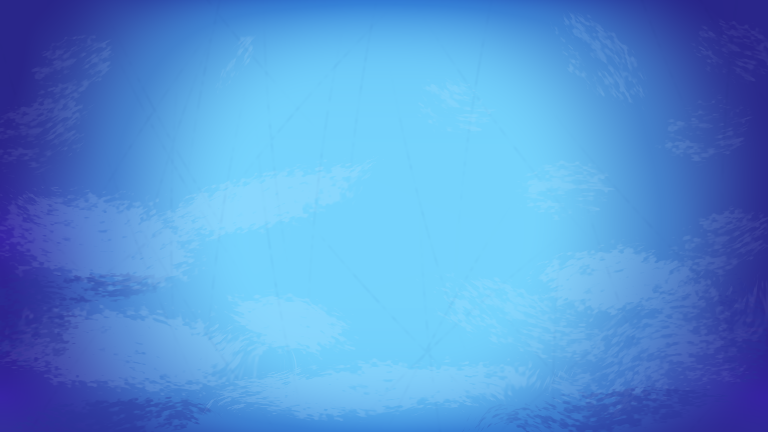
This background is drawn by a WebGL 2 fragment shader. Its source:

```glsl
#version 300 es
precision highp float;

uniform vec2 u_resolution;
out vec4 fragColor;

// Each stroke: centre xy, radii zw, in units of the canvas height
const vec4 broadBox[6] = vec4[](
  vec4(.22, .445, .32, .14), vec4(.61, .535, .33, .08), vec4(.3, .19, .42, .13),
  vec4(.68, .25, .2, .085), vec4(.88, .1, .5, .08), vec4(1.42, .35, .25, .1));
// Tilt of the outline, then of the bristles
const vec2 broadTilt[6] = vec2[](
  vec2(-.1, .1), vec2(.24, .25), vec2(-.08, -.15),
  vec2(-.2, -.2), vec2(.05, .1), vec2(.1, .4));

const vec4 dryBox[11] = vec4[](
  vec4(1.53, .2, .32, .16), vec4(1.2, .26, .24, .09), vec4(1.39, .86, .17, .08),
  vec4(1.7, .88, .12, .09), vec4(1.05, .75, .11, .07), vec4(1.32, .56, .12, .09),
  vec4(.17, .85, .12, .08), vec4(.09, .69, .14, .1), vec4(1.68, .44, .15, .08),
  vec4(.545, .85, .09, .03), vec4(1.64, .7, .13, .09));
const float dryTilt[11] = float[](.35, -.35, -.7, -.2, -.2, .1, .5, .45, .3, 1.1, .4);

const vec4 darkBox[5] = vec4[](
  vec4(.06, .25, .15, .14), vec4(.25, .03, .3, .06), vec4(1.4, .05, .35, .06),
  vec4(1.72, .24, .07, .17), vec4(.24, .335, .2, .04));

float hash(vec2 p) {
  vec3 q = fract(p.xyx * .1031);
  q += dot(q, q.yzx + 33.33);
  return fract((q.x + q.y) * q.z);
}

float noise(vec2 p) {
  vec2 i = floor(p), f = fract(p);
  f = f * f * (3. - 2. * f);
  return mix(mix(hash(i), hash(i + vec2(1, 0)), f.x),
             mix(hash(i + vec2(0, 1)), hash(i + vec2(1, 1)), f.x), f.y);
}

float fbm(vec2 p) {
  return (noise(p) * 4. + noise(p * 2. + 17.) * 2. + noise(p * 4. + 41.)) / 7.;
}

vec2 rotate(vec2 p, float a) {
  return vec2(cos(a) * p.x + sin(a) * p.y, cos(a) * p.y - sin(a) * p.x);
}

// Bristly ellipse; fill limits how solid its inside becomes
float brush(vec2 p, vec4 box, vec2 tilt, float fill) {
  vec2 q = rotate(p - box.xy, tilt.x);
  vec2 g = rotate(p - box.xy, tilt.y + .7 * (noise(p * 5. + 9.) - .5));
  float inside = 1. - length(q / box.zw);
  float clump = fbm(g * vec2(8, 18) + box.xy * 90. + 60.);
  float bristle = noise(g * vec2(60, 150) + 200.) * .55 + noise(g * vec2(120, 270) + 300.) * .45;
  return smoothstep(.42, .66, mix(clump, bristle, .6) + min(inside - .3, fill));
}

// Long thin lines at random places, mostly steep, broken by noise
float scratches(vec2 p) {
  float total = 0.;
  for (int i = 0; i < 36; i++) {
    vec2 seed = vec2(i, i * 3 + 5);
    vec2 centre = vec2(hash(seed) * 1.78, hash(seed + 50.));
    vec2 q = rotate(p - centre, .65 + hash(seed + 90.) * 1.7);
    q.y += .12 * q.x * q.x;
    float line = 1. - smoothstep(.0, .006, abs(q.y));
    float reach = 1. - smoothstep(.05, .4, abs(q.x));
    total += line * reach * noise(q * vec2(90, 8) + seed);
  }
  return min(total, 1.);
}

void main() {
  vec2 uv = gl_FragCoord.xy / u_resolution;
  vec2 p = uv * vec2(1.778, 1);

  // Vignette: wide dark sides, narrow blue bands above and below
  vec2 d = uv * 2. - 1.;
  float side = smoothstep(.36, 1.08, length(d * vec2(1, .53)));
  float band = .5 * exp((uv.y - 1.) / .075) + .4 * exp(-uv.y / .07);
  float shade = 1. - (1. - side) * (1. - band);
  shade = clamp(shade + .1 * (fbm(p * 3.) - .5) * smoothstep(0., .4, shade), 0., 1.);

  vec3 color = mix(vec3(.46, .83, .99), vec3(.27, .51, .8), min(shade * 2., 1.));
  color = mix(color, vec3(.16, .15, .54), pow(max(shade * 2. - 1., 0.), 1.25));
  color += vec3(-.16, 0, .12) * band * (1. - side);

  // Violet glow at the left edge and the lower corners
  float violet = exp(-10. * length(uv - vec2(0, .45)))
    + exp(-11. * length(uv - vec2(0, .08))) + exp(-11. * length(uv - vec2(1, .08)));
  color += vec3(.05, -.02, .1) * violet;

  // Paint
  float light = 0., dark = 0.;
  for (int i = 0; i < 6; i++)
    light = max(light, brush(p, broadBox[i], broadTilt[i], .27));
  for (int i = 0; i < 11; i++)
    light = max(light, .8 * brush(p, dryBox[i], vec2(dryTilt[i]), -.03));
  for (int i = 0; i < 5; i++)
    dark = max(dark, brush(p, darkBox[i], vec2(.08, .1), .05));
  color = mix(color, vec3(.8, .9, 1), light * .22 * (1. - .6 * shade));
  color = mix(color, vec3(.16, .2, .6), dark * .45 * smoothstep(.1, .8, shade));
  color *= 1. - scratches(p) * vec3(.045, .035, .02);

  fragColor = vec4(color, 1);
}
```
